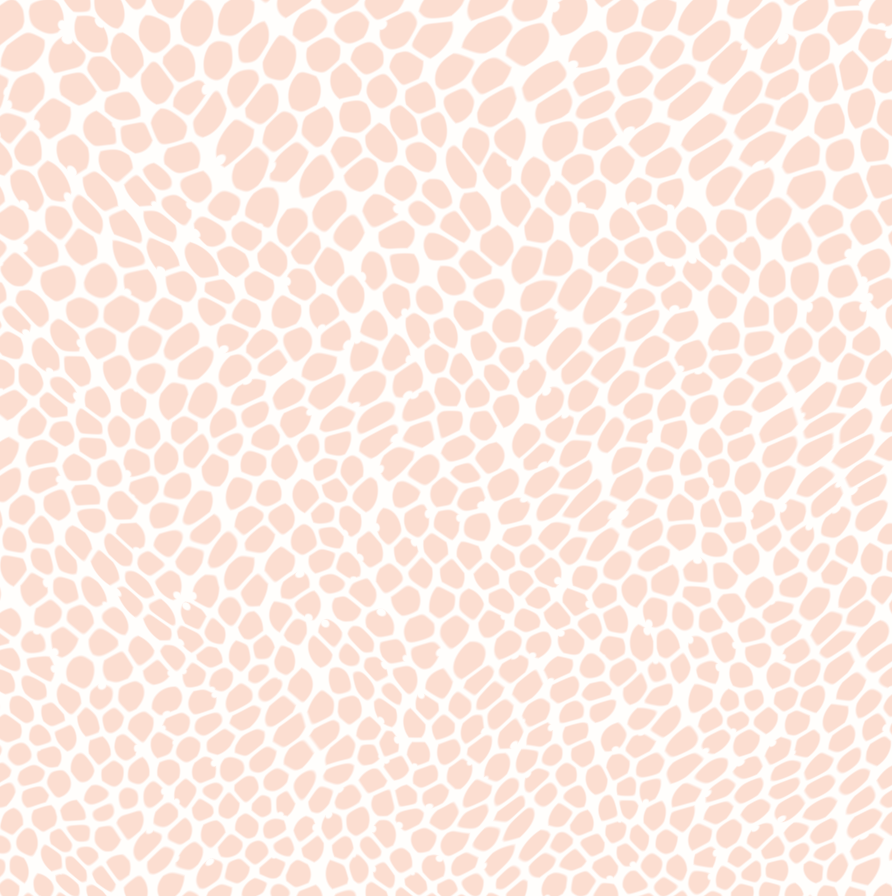
A WebGL 1 fragment shader for this pattern:

```glsl
precision highp float;
// Reptile-skin pattern: soft pink scales on a warm white ground.
// A staggered, jittered cellular lattice that tightens toward the bottom;
// each scale is a rounded cell cut by a leaning lens and sometimes notched.

uniform vec2 u_resolution;

const vec3 GROUND = vec3(1.0, 0.995, 0.988);
const vec3 SCALE_PINK = vec3(0.988, 0.869, 0.819);

const float DENSITY_BOTTOM = 35.0;   // scales per canvas height
const float DENSITY_TOP = 23.0;
const vec2 PITCH = vec2(1.18, 0.85); // column and row spacing of the lattice
const float JITTER = 0.46;
const float LEAN = 0.16;             // tilt of the scales to the upper right
const float GAP_BOTTOM = 0.088;      // half width of the white channels
const float GAP_TOP = 0.062;
const float GAP_VARIATION = 0.035;
const float ROUND_MIN = 9.0;         // higher values give crisper corners
const float ROUND_MAX = 22.0;
const float LENS_RADIUS = 0.675;
const float LENS_OFFSET = 0.215;
const float NOTCH_SHARE = 0.28;
const float NOTCH_RADIUS = 0.15;
const float SOFTNESS = 0.0030;       // edge blur in canvas heights

vec2 hash2(vec2 p) {
  vec3 q = fract(vec3(p.xyx) * vec3(0.1031, 0.1030, 0.0973));
  q += dot(q, q.yzx + 33.33);
  return fract((q.xx + q.yz) * q.zy);
}

// Lattice space: fan out the columns, compress the lower rows, then sway.
vec2 latticeSpace(vec2 uv, float density) {
  float rows = DENSITY_BOTTOM * uv.y
             + 0.5 * (DENSITY_TOP - DENSITY_BOTTOM) * uv.y * uv.y;
  vec2 p = vec2((uv.x - 0.5) * density, rows);
  p.x -= LEAN * p.y;
  p += 0.34 * sin(p.yx * vec2(0.53, 0.61) + vec2(0.7, 2.1));
  p += 0.22 * sin(p.yx * vec2(1.07, 0.93) + p.xy * 0.45);
  return p + 60.0;
}

// Cell index around which neighbours are searched.
vec2 baseCell(vec2 p) {
  float row = floor(p.y / PITCH.y);
  return vec2(floor(p.x / PITCH.x - 0.5 * mod(row, 2.0)), row);
}

vec2 seedPoint(vec2 cell) {
  vec2 stagger = vec2(0.5 * mod(cell.y, 2.0), 0.0);
  return (cell + 0.5 + stagger) * PITCH + JITTER * (hash2(cell) - 0.5);
}

// Signed distance into the scale, positive inside.
float scaleDistance(vec2 p, float gap) {
  vec2 base = baseCell(p);
  vec2 cell = base;
  vec2 seed = vec2(0.0);
  float nearest = 100.0;
  for (int j = -2; j <= 2; j++) {
    for (int i = -2; i <= 2; i++) {
      vec2 c = base + vec2(float(i), float(j));
      vec2 s = seedPoint(c);
      float d = dot(p - s, p - s);
      if (d < nearest) {
        nearest = d;
        cell = c;
        seed = s;
      }
    }
  }

  vec2 shape = hash2(cell + 17.0);
  vec2 notch = hash2(cell + 71.0);
  float sharpness = mix(ROUND_MIN, ROUND_MAX, shape.x);

  // Smooth minimum of the distances to all cell borders.
  float sum = 0.0;
  for (int j = -2; j <= 2; j++) {
    for (int i = -2; i <= 2; i++) {
      vec2 s = seedPoint(base + vec2(float(i), float(j)));
      vec2 across = s - seed;
      float span = length(across);
      if (span > 0.001) {
        float border = dot(0.5 * (s + seed) - p, across / span);
        sum += exp(-sharpness * border);
      }
    }
  }
  float inside = -log(sum) / sharpness - gap - GAP_VARIATION * (shape.y - 0.5);

  // Lens with pointed tips, turned a little per scale.
  float turn = 0.7 * (shape.y - 0.5);
  float co = cos(turn);
  float si = sin(turn);
  vec2 local = mat2(co, si, -si, co) * (p - seed);
  float lens = LENS_RADIUS - length(vec2(abs(local.x) + LENS_OFFSET, local.y));
  inside = min(inside, lens);

  // Occasional concave bite out of the rim.
  if (notch.x < NOTCH_SHARE) {
    float angle = 6.2832 * notch.y;
    vec2 center = seed + 0.5 * vec2(cos(angle), sin(angle));
    inside = min(inside, length(p - center) - NOTCH_RADIUS);
  }
  return inside;
}

void main() {
  vec2 uv = gl_FragCoord.xy / u_resolution.y;
  float density = mix(DENSITY_BOTTOM, DENSITY_TOP, uv.y);
  float inside = scaleDistance(latticeSpace(uv, density),
                               mix(GAP_BOTTOM, GAP_TOP, uv.y));
  float blur = max(SOFTNESS, 1.0 / u_resolution.y) * density * 0.5;
  float cover = smoothstep(-blur, blur, inside);
  gl_FragColor = vec4(mix(GROUND, SCALE_PINK, cover), 1.0);
}
```
